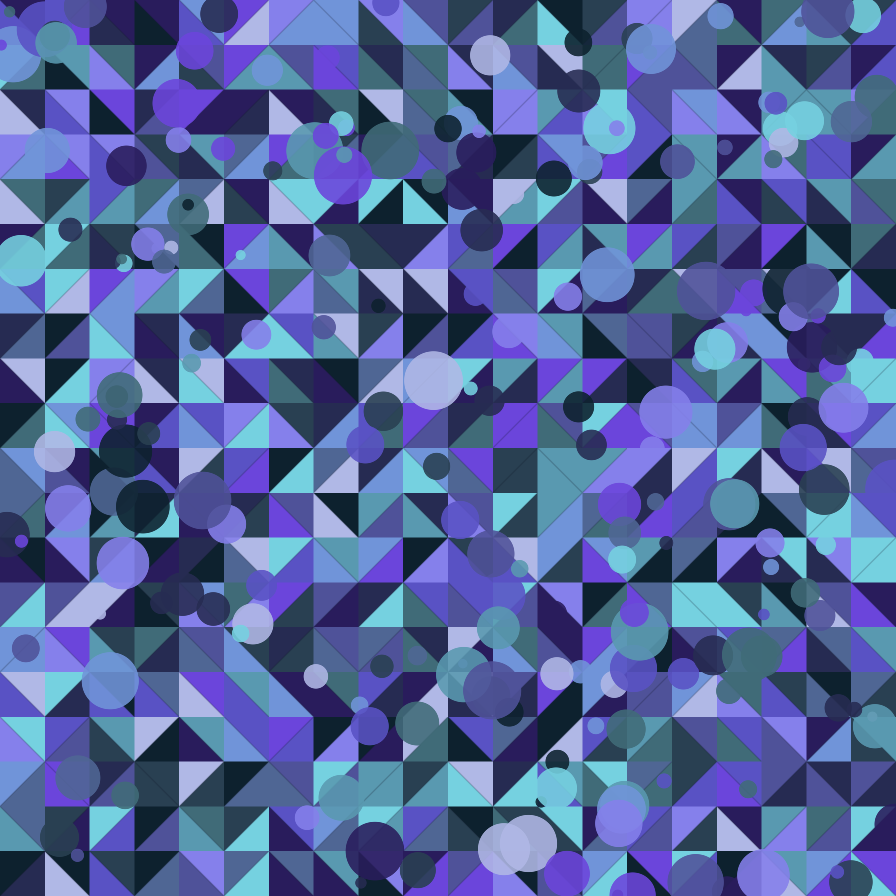
Reproduce this pattern procedurally as a WebGL 1 fragment shader.

```glsl
precision highp float;

// Mosaic of 20 by 20 square cells, each cut by a randomly leaning diagonal into
// two triangles of random palette colour with a faint dark seam between them.
// A loop then scatters translucent discs of the same palette over the mosaic.

uniform vec2 u_resolution;

// Three independent random values in 0..1 for a 2D key
vec3 hash32(vec2 key) {
  vec3 p = fract(key.xyx * vec3(0.1031, 0.1030, 0.0973));
  p += dot(p, p.yxz + 33.33);
  return fract((p.xxy + p.yzz) * p.zyx);
}

// Cool palette of fourteen equally likely colours, t in 0..1
vec3 palette(float t) {
  float i = floor(t * 14.0);
  if (i < 1.0) return vec3(0.46, 0.82, 0.88);   // cyan
  if (i < 2.0) return vec3(0.69, 0.72, 0.90);   // lavender
  if (i < 3.0) return vec3(0.52, 0.50, 0.92);   // periwinkle
  if (i < 4.0) return vec3(0.44, 0.58, 0.85);   // sky blue
  if (i < 5.0) return vec3(0.35, 0.32, 0.77);   // indigo
  if (i < 6.0) return vec3(0.42, 0.27, 0.86);   // violet
  if (i < 7.0) return vec3(0.31, 0.32, 0.60);   // muted purple
  if (i < 8.0) return vec3(0.16, 0.11, 0.36);   // deep purple
  if (i < 9.0) return vec3(0.15, 0.17, 0.32);   // navy
  if (i < 10.0) return vec3(0.05, 0.13, 0.18);  // near black
  if (i < 11.0) return vec3(0.16, 0.25, 0.32);  // dark teal
  if (i < 12.0) return vec3(0.25, 0.42, 0.47);  // teal
  if (i < 13.0) return vec3(0.35, 0.60, 0.69);  // pale teal
  return vec3(0.31, 0.40, 0.58);                // slate blue
}

vec3 triangleMosaic(vec2 uv, float pixel) {
  vec2 cell = floor(uv * 20.0);
  vec2 local = fract(uv * 20.0);
  vec3 rnd = hash32(cell + 7.0);

  // Mirror half of the cells so that their diagonal leans the other way
  if (rnd.z < 0.5) local.x = 1.0 - local.x;
  float diagonal = (local.x - local.y) * 0.7071 / 20.0;

  float side = smoothstep(-0.5 * pixel, 0.5 * pixel, diagonal);
  vec3 color = mix(palette(rnd.x), palette(rnd.y), side);
  float seam = 1.0 - smoothstep(0.0, max(0.0013, pixel), abs(diagonal));
  return mix(color, vec3(0.05, 0.08, 0.15), 0.25 * seam);
}

void main() {
  float pixel = 1.0 / min(u_resolution.x, u_resolution.y);
  vec2 uv = gl_FragCoord.xy * pixel;

  // Four samples per pixel smooth the straight cell borders
  vec3 color = vec3(0.0);
  for (int i = 0; i < 4; i++) {
    float k = float(i);
    vec2 offset = vec2(mod(k, 2.0), floor(k / 2.0)) * 0.5 - 0.25;
    color += 0.25 * triangleMosaic(uv + offset * pixel, pixel);
  }

  // Scattered discs, later ones on top
  vec2 extent = u_resolution * pixel;
  for (int i = 0; i < 210; i++) {
    float id = float(i);
    vec3 place = hash32(vec2(id + 3.0, 151.0));
    float radius = mix(0.005, 0.033, place.z);
    float edge = length(uv - place.xy * extent) - radius;
    if (edge < pixel) {
      float cover = 1.0 - smoothstep(-0.5 * pixel, 0.5 * pixel, edge);
      vec3 discColor = palette(hash32(vec2(id + 11.0, 419.0)).x);
      color = mix(color, discColor, 0.88 * cover);
    }
  }

  gl_FragColor = vec4(color, 1.0);
}
```
